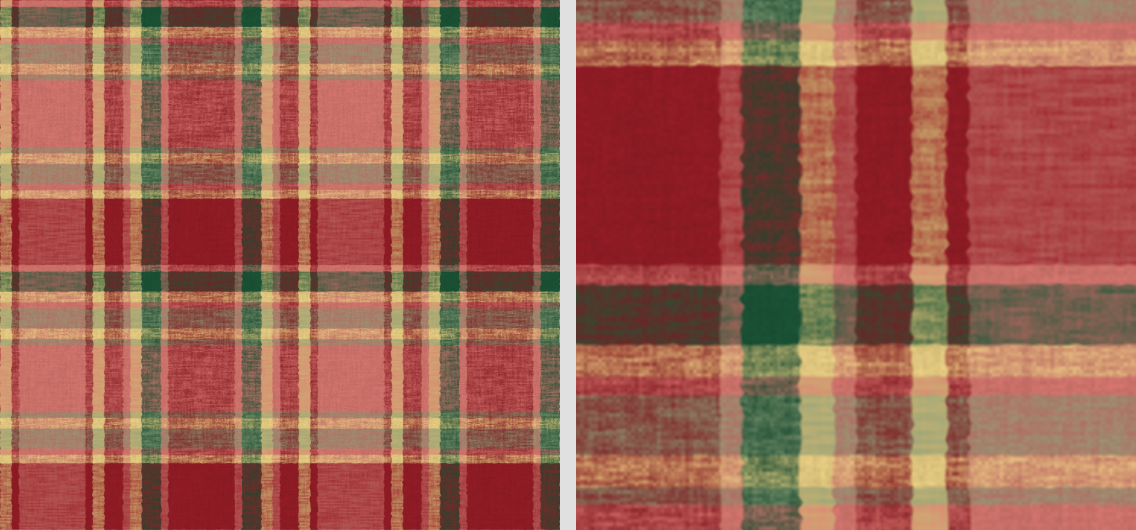
Left, the full canvas; right, a detail of the centre.
Give the GLSL for this pattern, as a Shadertoy shader.

```glsl
// Madras plaid: coloured warp and weft stripes crossing in a slubbed plain weave.
// Each thread set is a periodic stripe profile; streaky noise decides which of the
// two shows on top, so crossings of unlike colours look heathered.

const vec3 RED   = vec3(0.55, 0.105, 0.14);
const vec3 PINK  = vec3(0.79, 0.44, 0.41);
const vec3 CREAM = vec3(0.87, 0.77, 0.49);
const vec3 GREEN = vec3(0.10, 0.31, 0.20);
const vec3 SAGE  = vec3(0.50, 0.57, 0.43);

float hash(vec2 p) {
    return fract(sin(dot(p, vec2(127.1, 311.7))) * 43758.5453);
}

float noise(vec2 p) {
    vec2 i = floor(p), f = fract(p);
    f = f * f * (3.0 - 2.0 * f);
    return mix(mix(hash(i), hash(i + vec2(1, 0)), f.x),
               mix(hash(i + vec2(0, 1)), hash(i + vec2(1, 1)), f.x), f.y);
}

// Switches to the next stripe colour past an edge, softened by the thread width.
void stripe(inout vec3 color, vec3 next, float edge, float d) {
    float soft = max(1.2, 363.0 / iResolution.y);
    color = mix(color, next, smoothstep(edge - soft, edge + soft, d));
}

// Vertical stripes, mirrored about the centre of the broad pink one.
vec3 warpColor(float x) {
    float d = abs(mod(x - 71.5 + 204.5, 409.0) - 204.5);
    vec3 c = PINK;
    stripe(c, RED, 45.5, d);
    stripe(c, CREAM, 55.5, d);
    stripe(c, RED, 71.5, d);
    stripe(c, PINK, 97.0, d);
    stripe(c, CREAM, 107.0, d);
    stripe(c, GREEN, 122.5, d);
    stripe(c, PINK, 149.0, d);
    stripe(c, RED, 159.0, d);
    return c;
}

// Horizontal stripes: a mirrored pink group, then red, pink and green bands.
vec3 weftColor(float y) {
    float d = mod(y - 156.0 + 130.0, 362.5) - 130.0;
    float m = abs(d);
    vec3 c = PINK;
    stripe(c, SAGE, 46.0, m);
    stripe(c, CREAM, 54.0, m);
    stripe(c, SAGE, 68.5, m);
    stripe(c, PINK, 96.0, m);
    stripe(c, CREAM, 104.5, m);
    stripe(c, RED, 116.0, d);
    stripe(c, PINK, 207.0, d);
    stripe(c, GREEN, 216.0, d);
    stripe(c, GREEN, 119.0, -d);
    return c;
}

void mainImage(out vec4 fragColor, in vec2 fragCoord) {
    // Cloth units: 726 to the canvas height, measured down from the top left.
    vec2 p = vec2(fragCoord.x, iResolution.y - fragCoord.y) * 726.0 / iResolution.y;

    // Threads wander a little, the warp more than the weft.
    float warpDrift = 2.4 * (noise(p * vec2(0.03, 0.28)) - 0.5);
    float weftDrift = 1.0 * (noise(p * vec2(0.25, 0.03) + 40.0) - 0.5);
    vec3 warp = warpColor(p.x + warpDrift);
    vec3 weft = weftColor(p.y + weftDrift);

    // Slubs run along both thread directions, with a fine grain between them.
    float weftSlub = noise(p * vec2(0.07, 0.48)) - 0.5;
    float warpSlub = noise(p * vec2(0.48, 0.08) + 90.0) - 0.5;
    float grain = noise(p * 0.6 + 17.0) - 0.5;
    float cover = 0.5 + 0.34 * weftSlub + 0.20 * warpSlub + 0.22 * grain;
    vec3 color = mix(warp, weft, clamp(cover, 0.0, 1.0));

    // Slight shading of the single threads.
    color *= 1.0 + 0.05 * weftSlub + 0.05 * warpSlub + 0.07 * grain;
    fragColor = vec4(color, 1.0);
}
```
